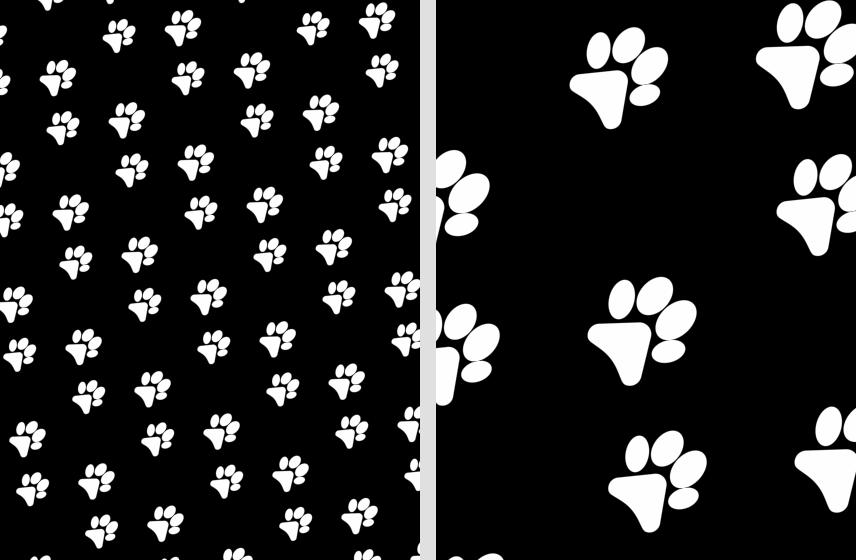
Left: the whole. Right: its middle third, enlarged.
This pattern is drawn by a WebGL 1 fragment shader. Its source:

```glsl
precision highp float;
uniform vec2 u_resolution;

// Lengths are fractions of the canvas height; paw parts use paw half-widths.
#define STEP_ACROSS vec2(0.1232, -0.0755)
#define STEP_DOWN vec2(0.0230, -0.2401)
#define LARGE_CENTER vec2(0.3724, 0.4687)
#define SMALL_OFFSET vec2(0.0095, -0.0895)
#define LARGE_SIZE 0.0320
#define SMALL_SIZE 0.0294
#define SMALL_TURN 0.07
#define PAD_ROUNDING 0.22
#define PAW_COLOR vec3(0.995)
#define GROUND_COLOR vec3(0.0)

vec2 turn(vec2 p, float angle) {
  float c = cos(angle), s = sin(angle);
  return vec2(c * p.x - s * p.y, s * p.x + c * p.y);
}

float smoothMax(float a, float b, float k) {
  float h = max(k - abs(a - b), 0.0) / k;
  return max(a, b) + 0.25 * h * h * k;
}

// Approximate distance to an ellipse leaning clockwise from upright.
float toe(vec2 p, vec2 center, vec2 radii, float lean) {
  vec2 q = turn(p - center, lean) + 1e-4;
  float k = length(q / radii);
  return k * (k - 1.0) / length(q / (radii * radii));
}

// Squared distance to an edge, paired with the side of the edge.
vec2 edge(vec2 p, vec2 a, vec2 b) {
  vec2 e = b - a, v = p - a;
  vec2 d = v - e * clamp(dot(v, e) / dot(e, e), 0.0, 1.0);
  return vec2(dot(d, d), v.x * e.y - v.y * e.x);
}

// Rounded triangle with a shallow hollow on its lower left side.
float pad(vec2 p) {
  vec2 left = vec2(-0.785, -0.055);
  vec2 right = vec2(-0.04, -0.03);
  vec2 bottom = vec2(-0.22, -0.77);
  vec2 d = min(min(edge(p, left, bottom), edge(p, bottom, right)),
               edge(p, right, left));
  // The side is positive to the right of an edge, so inside is negative.
  float inside = max(max(edge(p, left, bottom).y, edge(p, bottom, right).y),
                     edge(p, right, left).y);
  float triangle = sqrt(d.x) * (inside < 0.0 ? -1.0 : 1.0) - PAD_ROUNDING;
  float hollow = 0.9 - length(p - vec2(-1.287, -1.04));
  return smoothMax(triangle, hollow, 0.1);
}

float paw(vec2 p) {
  float d = pad(p);
  d = min(d, toe(p, vec2(-0.37, 0.615), vec2(0.235, 0.375), 0.26));
  d = min(d, toe(p, vec2(0.245, 0.68), vec2(0.28, 0.405), 0.72));
  d = min(d, toe(p, vec2(0.64, 0.23), vec2(0.295, 0.445), 0.82));
  return min(d, toe(p, vec2(0.50, -0.35), vec2(0.205, 0.32), 1.30));
}

// Offset from the nearest point of the slanted lattice.
vec2 latticeCell(vec2 p) {
  vec2 a = STEP_ACROSS, b = STEP_DOWN;
  float area = a.x * b.y - a.y * b.x;
  vec2 index = vec2(p.x * b.y - p.y * b.x, a.x * p.y - a.y * p.x) / area;
  index = floor(index + 0.5);
  return p - index.x * a - index.y * b;
}

void main() {
  float pixel = 1.0 / u_resolution.y;
  vec2 p = gl_FragCoord.xy * pixel - LARGE_CENTER;

  // Each repeat holds a large paw and a smaller, slightly turned one.
  vec2 large = latticeCell(p) / LARGE_SIZE;
  vec2 small = turn(latticeCell(p - SMALL_OFFSET), -SMALL_TURN) / SMALL_SIZE;
  float d = min(paw(large) * LARGE_SIZE, paw(small) * SMALL_SIZE);

  float cover = 1.0 - smoothstep(-0.8 * pixel, 0.8 * pixel, d);
  gl_FragColor = vec4(mix(GROUND_COLOR, PAW_COLOR, cover), 1.0);
}
```
